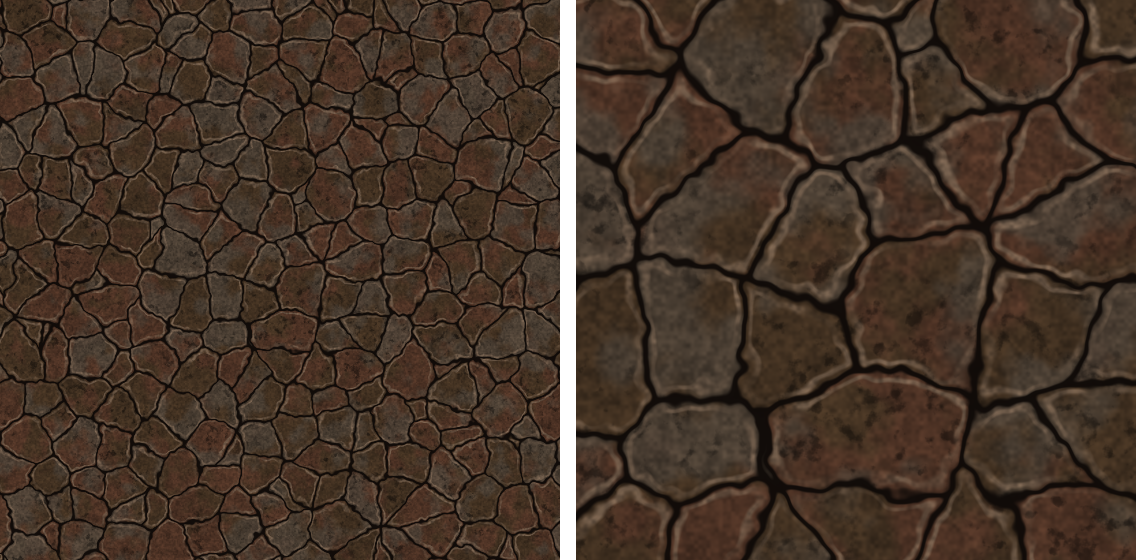
Left: the whole. Right: its middle third, enlarged.
A three.js fragment shader for this texture:

```glsl
varying vec2 vUv;

const float CELLS = 16.0;          // stones across the canvas
const float JITTER = 0.94;         // irregularity of stone centres
const float SIZE_SPREAD = 0.42;    // difference between large and small stones
const float CORNER_ROUND = 0.06;   // in cells
const float CRACK_WIDTH = 0.0007;  // dark core, half width
const float BEVEL_WIDTH = 0.0036;  // shaded slope down to the crack
const float RIM_OFFSET = 0.0052;   // worn light edge, distance from crack
const float RIM_WIDTH = 0.0029;
const float GRAIN = 0.5;

const vec3 CRACK_COLOR = vec3(0.060, 0.040, 0.030);
const vec3 OLIVE = vec3(0.252, 0.187, 0.126);
const vec3 RUST = vec3(0.300, 0.195, 0.142);
const vec3 GREY = vec3(0.292, 0.250, 0.208);
const vec3 RIM_COLOR = vec3(0.450, 0.370, 0.300);

float hash(vec2 p) {
  vec3 q = fract(vec3(p.xyx) * 0.1031);
  q += dot(q, q.yzx + 33.33);
  return fract((q.x + q.y) * q.z);
}

vec2 hash2(vec2 p) {
  return vec2(hash(p + 17.3), hash(p + 71.9));
}

float noise(vec2 p) {
  vec2 i = floor(p);
  vec2 f = fract(p);
  f = f * f * (3.0 - 2.0 * f);
  return mix(mix(hash(i), hash(i + vec2(1.0, 0.0)), f.x),
             mix(hash(i + vec2(0.0, 1.0)), hash(i + 1.0), f.x), f.y);
}

// Octaves are turned against each other to hide the lattice
float fbm(vec2 p) {
  float sum = 0.0;
  float amp = 0.5;
  for (int i = 0; i < 4; i++) {
    sum += amp * noise(p);
    p = mat2(1.6, 1.2, -1.2, 1.6) * p + 19.7;
    amp *= 0.5;
  }
  return sum / 0.9375;
}

float smoothMin(float a, float b, float k) {
  float h = max(k - abs(a - b), 0.0) / k;
  return min(a, b) - h * h * k * 0.25;
}

vec2 stoneCentre(vec2 cell) {
  return cell + 0.5 + JITTER * (hash2(cell) - 0.5);
}

float stoneWeight(vec2 cell) {
  return SIZE_SPREAD * hash(cell + 143.7);
}

// Weighted Voronoi: xy = owning cell, z = rounded distance to its border
vec3 stones(vec2 p) {
  vec2 base = floor(p);
  vec2 owner = base;
  float nearest = 1e3;
  for (int y = -2; y <= 2; y++) {
    for (int x = -2; x <= 2; x++) {
      vec2 cell = base + vec2(float(x), float(y));
      vec2 r = stoneCentre(cell) - p;
      float power = dot(r, r) - stoneWeight(cell);
      if (power < nearest) {
        nearest = power;
        owner = cell;
      }
    }
  }
  vec2 centre = stoneCentre(owner);
  float border = 1.0;
  for (int y = -2; y <= 2; y++) {
    for (int x = -2; x <= 2; x++) {
      if (x == 0 && y == 0) continue;
      vec2 cell = owner + vec2(float(x), float(y));
      vec2 other = stoneCentre(cell);
      vec2 r = other - p;
      float power = dot(r, r) - stoneWeight(cell);
      float d = (power - nearest) / (2.0 * max(length(other - centre), 0.05));
      border = smoothMin(border, d, CORNER_ROUND);
    }
  }
  return vec3(owner, border);
}

void main() {
  // Rough, chipped stone outlines
  vec2 wave = vec2(noise(vUv * 38.0), noise(vUv * 38.0 + 91.0)) - 0.5;
  vec2 chip = vec2(noise(vUv * 125.0 + 7.0), noise(vUv * 125.0 + 53.0)) - 0.5;
  vec3 stone = stones((vUv + wave * 0.012 + chip * 0.0046) * CELLS);
  float edge = stone.z / CELLS;
  vec2 id = stone.xy;

  // Mottled stone colour
  vec2 shift = hash2(id + 5.0) * 20.0;
  float rust = fbm(vUv * 26.0 + shift) + 0.34 * (hash(id + 31.0) - 0.5);
  float grey = fbm(vUv * 24.0 - shift + 60.0) + 0.34 * (hash(id + 59.0) - 0.5);
  vec3 color = mix(OLIVE, RUST, smoothstep(0.38, 0.64, rust));
  color = mix(color, GREY, 0.85 * smoothstep(0.46, 0.70, grey));
  color *= 0.97 + 0.06 * hash(id + 83.0);

  // Grain, blotches and pits
  vec2 turned = mat2(0.8, 0.6, -0.6, 0.8) * vUv;
  float grain = 0.5 * noise(turned * 230.0) + 0.5 * noise(vUv * 410.0 + 11.0);
  color *= 1.0 + GRAIN * (grain - 0.5) + 0.32 * (fbm(vUv * 70.0) - 0.5);
  float pits = smoothstep(0.58, 0.80, fbm(turned * 120.0 + 37.0));
  color *= 1.0 - 0.4 * pits * smoothstep(0.35, 0.60, fbm(vUv * 17.0 + 8.0));

  // Worn rim, broken up along the outline
  float rimOffset = RIM_OFFSET + 0.0034 * (noise(vUv * 95.0 + 23.0) - 0.5);
  float rim = 1.0 - smoothstep(0.0004, RIM_WIDTH, abs(edge - rimOffset));
  float wear = smoothstep(0.30, 0.68, fbm(vUv * 40.0 + 45.0));
  color = mix(color, RIM_COLOR * (0.7 + 0.6 * grain), rim * (0.14 + 0.66 * wear));

  // Bevel shadow and dark crack, of uneven width
  color *= mix(0.66, 1.0, smoothstep(CRACK_WIDTH, BEVEL_WIDTH, edge));
  float core = CRACK_WIDTH * (0.6 + 0.8 * noise(vUv * 60.0 + 3.0));
  float crack = 1.0 - smoothstep(core, core + 0.0017, edge);
  color = mix(color, CRACK_COLOR, crack * 0.95);

  gl_FragColor = vec4(color, 1.0);
}
```
